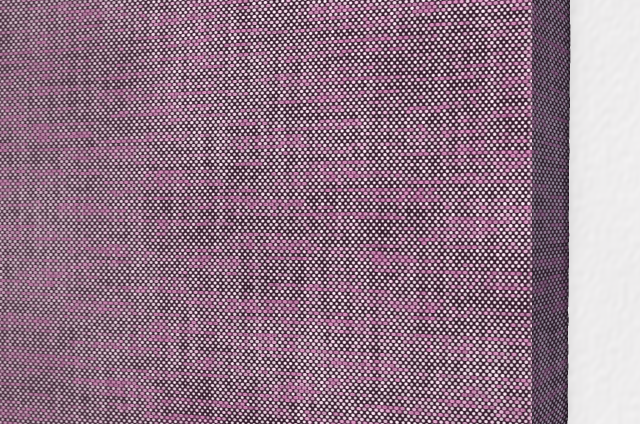
Write a WebGL 2 fragment shader that draws this texture.

```glsl
#version 300 es
precision highp float;
// A stretched panel of coarse woven cloth seen at an angle beside a pale wall.
// Staggered rows of light stitches lie over dark yarn; noise along rows and
// columns varies stitch size and dye. The side face repeats the weave, narrower.

#define PITCH vec2(0.0133, 0.0080)     // stitch spacing, canvas heights
#define STITCH_RADIUS 0.29             // in stitch widths
#define FOLD_X 1.255                   // front corner of the panel
#define RIM_X 1.339                    // far rim at the bottom
#define DARK_YARN vec3(0.20, 0.105, 0.165)
#define MAGENTA_YARN vec3(0.50, 0.20, 0.40)
#define LIGHT_YARN vec3(0.98, 0.91, 0.95)
#define PINK_YARN vec3(0.84, 0.58, 0.74)
#define SIDE_TINT vec3(0.69, 0.71, 0.75)
#define WALL vec3(0.935, 0.930, 0.932)
#define SAMPLES 3

uniform vec2 u_resolution;
out vec4 fragColor;

float hash(vec2 p) {
    return fract(sin(dot(p, vec2(127.1, 311.7))) * 43758.5453);
}

float noise(vec2 p) {
    vec2 i = floor(p), f = fract(p);
    f = f * f * (3.0 - 2.0 * f);
    return mix(mix(hash(i), hash(i + vec2(1, 0)), f.x),
               mix(hash(i + vec2(0, 1)), hash(i + vec2(1, 1)), f.x), f.y);
}

// Weave in thread units: x counts stitches, y counts rows.
vec3 weave(vec2 t, float softness) {
    t += 0.35 * vec2(noise(t * 0.11), noise(t * 0.09 + 40.0));
    float row = floor(t.y);
    float along = t.x + 0.5 * mod(row, 2.0);
    vec2 stitch = vec2(floor(along), row);
    vec2 local = vec2(fract(along), fract(t.y)) - 0.5;

    // Yarn irregularities: rows, columns, single stitches, broad patches
    float weft = noise(vec2(t.x * 0.13, row * 5.0));
    float warp = noise(vec2(floor(t.x * 2.0) * 3.0, t.y * 0.05));
    float single = hash(stitch + 17.0);
    float patches = noise(t * vec2(0.06, 0.045) + 9.0);
    float dye = smoothstep(0.45, 0.95, 0.65 * weft + 0.4 * single);

    float radius = STITCH_RADIUS + 0.08 * (weft - 0.5) + 0.06 * (warp - 0.5)
                 + 0.07 * (single - 0.5) + 0.05 * (patches - 0.5);
    float dist = length(local * vec2(1.0, PITCH.y / PITCH.x));
    float cover = 1.0 - smoothstep(radius - softness, radius + softness, dist);

    vec3 gap = mix(DARK_YARN, MAGENTA_YARN, 0.75 * dye);
    vec3 top = mix(LIGHT_YARN, PINK_YARN, dye);
    top *= 0.9 + 0.14 * hash(stitch + 71.0);
    return mix(gap, top, cover);
}

vec3 frontFace(vec2 p) {
    // Threads shrink with distance towards the left
    float slope = 0.16;
    float scale = 0.89 + slope * p.x;
    vec2 t = vec2(log(scale) / slope, (p.y - 0.5) / scale) / PITCH + 200.0;
    float nearness = smoothstep(0.0, 0.6, p.x);
    vec3 cloth = weave(t, mix(0.22, 0.14, nearness));
    cloth = mix(vec3(0.53, 0.41, 0.48), cloth, mix(0.76, 1.0, nearness));
    float lit = 0.97 + 0.07 * noise(p * vec2(5.0, 2.0));
    float crease = exp(-pow((p.x - FOLD_X + 0.004) / 0.004, 2.0));
    return mix(cloth * lit, vec3(0.86, 0.72, 0.80), 0.22 * crease);
}

vec3 sideFace(vec2 p, float rim) {
    float depth = (p.x - FOLD_X) / (rim - FOLD_X);
    float scale = 1.09 - 0.12 * depth;
    vec2 t = vec2((p.x - FOLD_X) / 0.68, (p.y - 0.5) / scale) / PITCH + 400.0;
    vec3 cloth = weave(t, 0.19) * SIDE_TINT;
    cloth = mix(vec3(0.31, 0.25, 0.31), cloth, 0.82);
    return cloth * (1.0 - 0.32 * smoothstep(0.82, 1.0, depth));
}

vec3 plaster(vec2 p, float rim) {
    // Faint raised grain, lit from the upper left
    vec2 q = p * vec2(75.0, 60.0);
    float relief = noise(q) - noise(q + vec2(-0.35, 0.35));
    float broad = noise(p * vec2(9.0, 6.0)) - 0.5;
    float shadow = 0.06 * exp(-(p.x - rim) / 0.018);
    return WALL + 0.035 * relief + 0.015 * broad - shadow;
}

vec3 scene(vec2 p) {
    float rim = RIM_X + 0.006 * p.y + 0.002 * (noise(vec2(p.y * 45.0, 3.0)) - 0.5);
    if (p.x < FOLD_X) return frontFace(p);
    if (p.x < rim) return sideFace(p, rim);
    return plaster(p, rim);
}

void main() {
    // Average a small grid inside each pixel to smooth every edge
    vec3 sum = vec3(0.0);
    for (int j = 0; j < SAMPLES; j++)
        for (int i = 0; i < SAMPLES; i++) {
            vec2 offset = (vec2(i, j) + 0.5) / float(SAMPLES) - 0.5;
            sum += scene((gl_FragCoord.xy + offset) / u_resolution.y);
        }
    fragColor = vec4(sum / float(SAMPLES * SAMPLES), 1.0);
}
```
